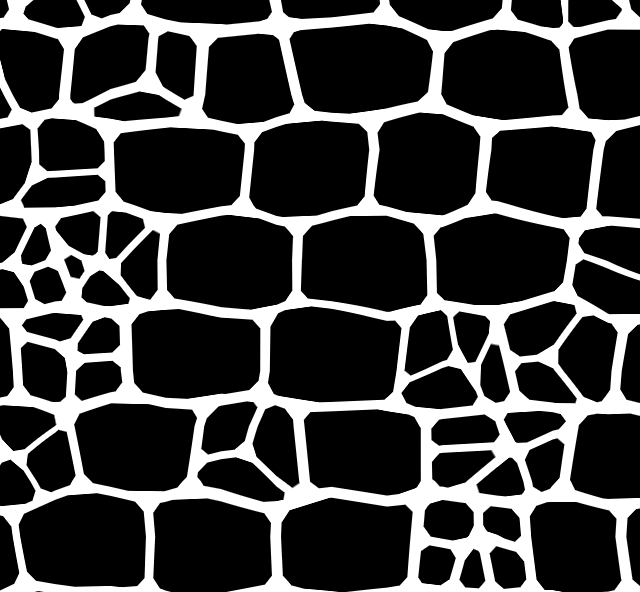
A Shadertoy shader for this pattern:

```glsl
#define ROWS 6.3            // stone courses over the canvas height
#define STONE_WIDTH 1.28    // mean block width, in course heights
#define SQUASH 0.6          // horizontal metric scale, flattens the courses
#define JITTER vec2(0.29, 0.09)
#define SPLIT_CHANCE 0.38   // share of blocks broken into rubble
#define BLOCK_GAP 0.053     // half joint width between blocks
#define RUBBLE_GAP 0.039    // half joint width inside rubble
#define CORNER_CUT 0.08
#define WARP 0.11
#define WARP_FREQ 1.7

const vec3 STONE = vec3(0.0);
const vec3 MORTAR = vec3(1.0);

float hash(vec2 p) {
    return fract(sin(dot(p, vec2(127.1, 311.7))) * 43758.5453);
}

vec2 hash2(vec2 p) {
    return vec2(hash(p), hash(p + vec2(37.2, 17.9)));
}

// Linear interpolation keeps the kinks that make edges look chipped
vec2 facetNoise(vec2 p) {
    vec2 i = floor(p), f = fract(p);
    return mix(mix(hash2(i), hash2(i + vec2(1, 0)), f.x),
               mix(hash2(i + vec2(0, 1)), hash2(i + vec2(1, 1)), f.x), f.y);
}

float rowShift(float row) {
    return 0.5 * mod(row, 2.0) + 0.3 * hash(vec2(row, 5.3));
}

vec2 blockCell(vec2 p, int i, int j) {
    float row = floor(p.y) + float(j);
    return vec2(floor(p.x / STONE_WIDTH - rowShift(row)) + float(i), row);
}

vec2 blockSeed(vec2 cell) {
    vec2 jitter = (hash2(cell + 3.7) * 2.0 - 1.0) * JITTER;
    vec2 seed = cell + 0.5 + jitter + vec2(rowShift(cell.y), 0.0);
    return seed * vec2(STONE_WIDTH, 1.0);
}

// Seeds of the rubble pieces form a loose ring around the block seed
vec2 rubbleSeed(vec2 cell, vec2 center, int k, float count) {
    vec2 rnd = hash2(cell * 1.7 + float(k) * 9.1 + 21.3);
    float angle = 6.2832 * (float(k) + 0.6 * rnd.x) / count + 6.2832 * hash(cell + 8.4);
    return center + vec2(0.42, 0.33) * mix(0.45, 1.1, rnd.y) * vec2(cos(angle), sin(angle));
}

// Distance to the bisector of seeds a and b under a squared axis scale
float edgeDistance(vec2 p, vec2 a, vec2 b, vec2 scale2) {
    return dot(0.5 * (a + b) - p, normalize(scale2 * (b - a)));
}

// Keep the two smallest edge distances
void keepNearest(inout vec2 near, float d) {
    near = d < near.x ? vec2(d, near.x) : vec2(near.x, min(near.y, d));
}

// Signed distance to the stone outline, positive inside
float stoneDistance(vec2 p) {
    vec2 scale2 = vec2(SQUASH * SQUASH, 1.0);
    vec2 home = vec2(0.0), center = vec2(0.0);
    float best = 1e5;
    for (int j = -2; j <= 2; j++)
    for (int i = -2; i <= 2; i++) {
        vec2 cell = blockCell(p, i, j), seed = blockSeed(cell), v = seed - p;
        float d = dot(v * v, scale2);
        if (d < best) { best = d; home = cell; center = seed; }
    }

    // Joints between blocks
    vec2 near = vec2(1e5);
    for (int j = -2; j <= 2; j++)
    for (int i = -2; i <= 2; i++) {
        vec2 cell = blockCell(p, i, j);
        if (distance(cell, home) > 0.5)
            keepNearest(near, edgeDistance(p, center, blockSeed(cell), scale2));
    }

    // Joints inside rubble
    if (hash(home + 51.6) < SPLIT_CHANCE) {
        float count = 3.0 + floor(3.0 * hash(home + 13.8));
        int piece = 0;
        best = 1e5;
        for (int k = 0; k < int(count); k++) {
            float d = distance(p, rubbleSeed(home, center, k, count));
            if (d < best) { best = d; piece = k; }
        }
        vec2 seed = rubbleSeed(home, center, piece, count);
        for (int k = 0; k < int(count); k++) {
            if (k == piece) continue;
            float d = edgeDistance(p, seed, rubbleSeed(home, center, k, count), vec2(1.0));
            keepNearest(near, d + BLOCK_GAP - RUBBLE_GAP);
        }
    }

    // Straight edges with chamfered corners
    float gap = BLOCK_GAP * mix(0.8, 1.2, hash(home + 77.1));
    float chamfer = (near.x + near.y - 2.0 * gap - CORNER_CUT) / 1.41;
    return min(near.x - gap, chamfer);
}

void mainImage(out vec4 fragColor, in vec2 fragCoord) {
    float pixel = ROWS / iResolution.y;
    vec2 p = fragCoord * pixel;
    p += WARP * (facetNoise(p * WARP_FREQ + 4.0) - 0.5);
    float cover = clamp(stoneDistance(p) / pixel + 0.5, 0.0, 1.0);
    fragColor = vec4(mix(MORTAR, STONE, cover), 1.0);
}
```
